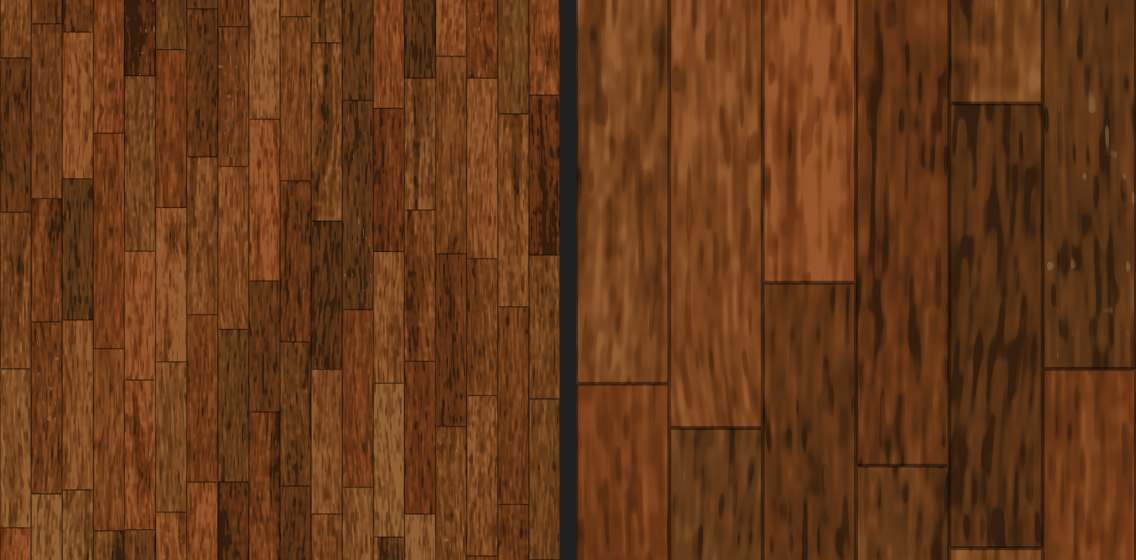
Left: the whole. Right: its middle third, enlarged.
Reproduce this texture procedurally as a WebGL 2 fragment shader.

```glsl
#version 300 es
precision highp float;

uniform vec2 u_resolution;
out vec4 fragColor;

// Plank layout, in canvas units
const float COLUMNS = 18.0;
const float SHORT_PLANK = 0.272;
const float LONG_PLANK = 0.35;
const float END_JITTER = 0.22;
const float SEAM_WIDTH = 0.0011;
const float SEAM_DEPTH = 0.42;

// Grain frequencies (across, along) and strengths
const vec2 FIBRE_SCALE = vec2(330.0, 38.0);
const vec2 PORE_SCALE = vec2(250.0, 48.0);
const vec2 BAND_SCALE = vec2(70.0, 2.6);
const vec2 FIGURE_SCALE = vec2(190.0, 110.0);
const vec2 STREAK_SCALE = vec2(62.0, 4.5);
const float FIBRE_STRENGTH = 0.50;
const float PORE_STRENGTH = 0.34;
const float BAND_STRENGTH = 0.42;
const float FIGURE_STRENGTH = 0.42;
const float STREAK_STRENGTH = 0.48;

// Wood tones from dark to light
const vec3 UMBER = vec3(0.21, 0.115, 0.05);
const vec3 DARK_BROWN = vec3(0.35, 0.19, 0.078);
const vec3 RUSSET = vec3(0.41, 0.22, 0.09);
const vec3 CHESTNUT = vec3(0.485, 0.275, 0.125);
const vec3 HONEY = vec3(0.58, 0.355, 0.185);
const vec3 FLECK = vec3(0.56, 0.44, 0.31);

float hash(vec2 p) {
    vec3 q = fract(p.xyx * 0.1031);
    q += dot(q, q.yzx + 33.33);
    return fract((q.x + q.y) * q.z);
}

float noise(vec2 p) {
    vec2 cell = floor(p), f = fract(p);
    f = f * f * (3.0 - 2.0 * f);
    float low = mix(hash(cell), hash(cell + vec2(1, 0)), f.x);
    float high = mix(hash(cell + vec2(0, 1)), hash(cell + vec2(1, 1)), f.x);
    return mix(low, high, f.y);
}

float fbm(vec2 p) {
    float sum = 0.0, weight = 0.55;
    for (int i = 0; i < 3; i++) {
        sum += weight * noise(p);
        p = p * 2.1 + 17.3;
        weight *= 0.5;
    }
    return sum;
}

vec3 woodRamp(float tone) {
    vec3 c = mix(UMBER, DARK_BROWN, smoothstep(-0.15, 0.22, tone));
    c = mix(c, RUSSET, smoothstep(0.2, 0.46, tone));
    c = mix(c, CHESTNUT, smoothstep(0.44, 0.72, tone));
    return mix(c, HONEY, smoothstep(0.68, 1.0, tone));
}

float endJitter(float column, float row) {
    return END_JITTER * hash(vec2(column + 5.0, row + 71.0));
}

// Returns plank id in xy and distance to the nearest edge in z
vec3 plankAt(vec2 p) {
    float column = floor(p.x * COLUMNS);
    float plankLength = mix(SHORT_PLANK, LONG_PLANK, step(0.72, hash(vec2(column, 9.0))));
    float y = p.y / plankLength + 4.0 * hash(vec2(column, 31.0));
    float row = floor(y);
    row -= step(y, row + endJitter(column, row));
    float bottom = row + endJitter(column, row);
    float top = row + 1.0 + endJitter(column, row + 1.0);
    float endGap = min(y - bottom, top - y) * plankLength;
    float side = fract(p.x * COLUMNS);
    return vec3(column, row, min(endGap, min(side, 1.0 - side) / COLUMNS));
}

void main() {
    vec2 uv = gl_FragCoord.xy / u_resolution.y;
    float pixel = 1.0 / u_resolution.y;
    vec3 plank = plankAt(uv);
    vec2 id = plank.xy;
    float tint = hash(id + 13.0), character = hash(id + 47.0);

    // Grain space: own offset, slight slant and waviness per plank
    vec2 grain = uv + 6.0 * vec2(hash(id + 3.0), hash(id + 29.0));
    grain.x += (hash(id + 61.0) - 0.5) * 0.06 * uv.y;
    grain.x += 0.012 * (noise(grain * vec2(9.0, 7.0)) - 0.5);

    // Rare knots bend the grain and darken it
    vec2 knotCentre = vec2((id.x + 0.25 + 0.5 * tint) / COLUMNS, hash(id + 83.0));
    vec2 knotOffset = (uv - knotCentre) / vec2(0.013, 0.032);
    float knot = step(0.82, hash(id + 101.0)) * exp(-dot(knotOffset, knotOffset));
    grain.x += 0.012 * knot * knotOffset.x;

    // Layers of tone
    float tone = mix(0.08, 1.06, 0.5 * (hash(id) + hash(id + 19.0)));
    tone += FIBRE_STRENGTH * (noise(grain * FIBRE_SCALE) - 0.5);
    tone += BAND_STRENGTH * (fbm(grain * BAND_SCALE) - 0.48);
    tone += FIGURE_STRENGTH * (0.35 + 0.65 * character) * (noise(grain * FIGURE_SCALE) - 0.5);
    tone -= PORE_STRENGTH * smoothstep(0.6, 0.86, noise(grain * PORE_SCALE));
    float streak = smoothstep(0.66, 0.86, noise(grain * STREAK_SCALE));
    tone -= STREAK_STRENGTH * streak * smoothstep(0.4, 0.8, character);
    tone -= 0.6 * knot;

    // Plank hue: from olive brown to red brown
    vec3 color = woodRamp(tone);
    color *= 1.0 + (tint - 0.5) * vec3(0.05, -0.13, -0.2);

    // Pale mineral flecks on a few planks
    float fleck = smoothstep(0.87, 0.95, noise(grain * vec2(210.0, 75.0) + 40.0));
    color = mix(color, FLECK, 0.55 * fleck * step(0.85, hash(id + 7.0)));

    // Seams between planks
    float seam = 1.0 - smoothstep(SEAM_WIDTH - 0.5 * pixel, SEAM_WIDTH + 0.7 * pixel, plank.z);
    color *= 1.0 - SEAM_DEPTH * seam;
    fragColor = vec4(color, 1.0);
}
```
